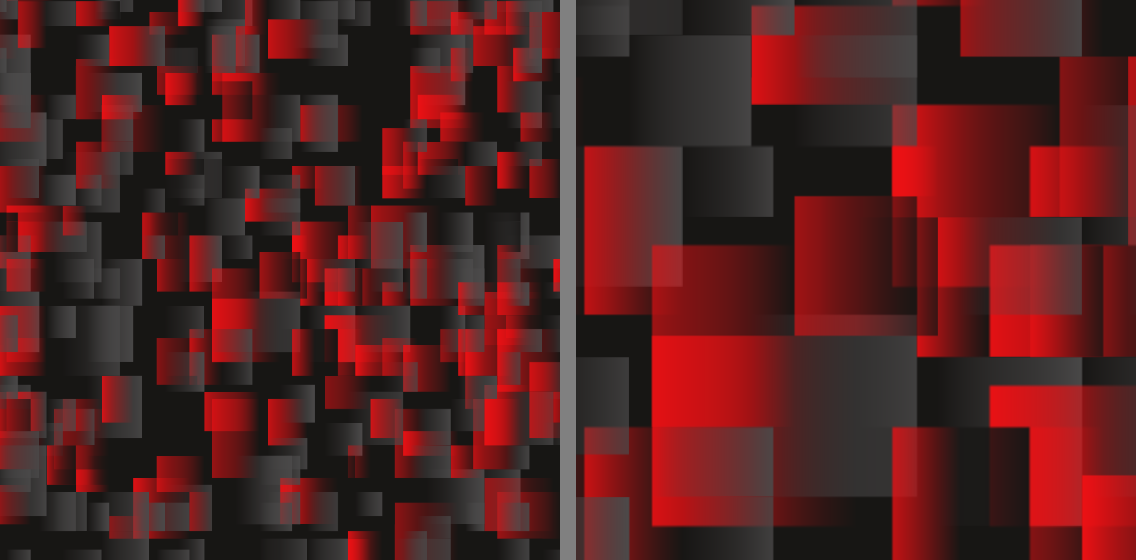
Left, the full canvas; right, a detail of the centre.
Reproduce this pattern procedurally as a three.js fragment shader.

```glsl
// Overlapping snapped rectangles fading from red to clear and from clear to grey on near-black.
#define UNITS 60.0          // lattice lines across the canvas
#define WARP 0.3            // unevenness of the lattice spacing
#define EDGE 0.0010         // half width of a smoothed edge, in canvas units
#define LAYERS 8
#define LARGE_CELL 10.0     // cell size of the first layers, in lattice units
#define SMALL_CELL 5.0      // cell size of the last layers
#define RED_SHARE 0.43      // chance that a cell holds a red block
#define GREY_SHARE 0.50     // chance that a cell holds a grey or dark block
#define DARK_SHARE 0.20     // part of the grey blocks that fade to the ground

varying vec2 vUv;

const vec3 GROUND = vec3(0.092, 0.086, 0.080);
const vec3 RED = vec3(0.93, 0.065, 0.08);
const vec3 GREY = vec3(0.295, 0.290, 0.290);

vec4 hash4(vec3 p) {
  vec4 q = fract(p.xyzx * vec4(0.1031, 0.1030, 0.0973, 0.1099));
  q += dot(q, q.wzxy + 33.33);
  return fract((q.xxyz + q.yzzw) * q.zywx);
}

// Smoothed coverage of a box from the origin to size.
float boxMask(vec2 p, vec2 size, float soft) {
  vec2 inside = smoothstep(vec2(-soft), vec2(soft), p)
              * smoothstep(vec2(-soft), vec2(soft), size - p);
  return inside.x * inside.y;
}

void main() {
  // Uneven lattice shared by all layers, so that edges line up
  vec2 lattice = vUv * UNITS;
  lattice += WARP * sin(lattice * vec2(1.13, 1.27) + vec2(0.7, 2.1));
  float soft = EDGE * UNITS;
  vec3 color = GROUND;

  // Large blocks first, small ones on top; red and grey layers alternate
  for (int i = 0; i < LAYERS; i++) {
    float layer = float(i);
    float t = layer / float(LAYERS - 1);
    bool isRed = mod(layer, 2.0) < 0.5;
    float cell = floor(mix(LARGE_CELL, SMALL_CELL, t) + 0.5);

    vec2 shift = floor(hash4(vec3(layer, 7.0, 3.0)).xy * 20.0) + 20.0;
    vec2 p = lattice + shift;
    vec2 id = floor(p / cell);
    vec4 shape = hash4(vec3(id, layer * 3.0 + 1.0));
    vec4 look = hash4(vec3(id, layer * 3.0 + 2.0));

    // Whole-unit size and place inside the cell
    vec2 smallest = vec2(cell * (isRed ? 0.38 : 0.48));
    vec2 size = floor(mix(smallest, vec2(cell * 0.82), shape.xy) + 0.5);
    vec2 corner = floor(shape.zw * (cell - size + 0.99));
    vec2 local = p - id * cell - corner;

    // Horizontal fade: red is strongest on the left, grey on the right
    float across = clamp(local.x / size.x, 0.0, 1.0);
    float present = step(look.x, isRed ? RED_SHARE : GREY_SHARE);
    float fade = isRed ? (1.0 - across) * mix(0.5, 1.0, look.y)
                       : across * mix(0.7, 1.0, look.y);
    vec3 tint = isRed ? RED : (look.z < DARK_SHARE ? GROUND : GREY);
    color = mix(color, tint, present * fade * boxMask(local, size, soft));
  }

  gl_FragColor = vec4(color, 1.0);
}
```
